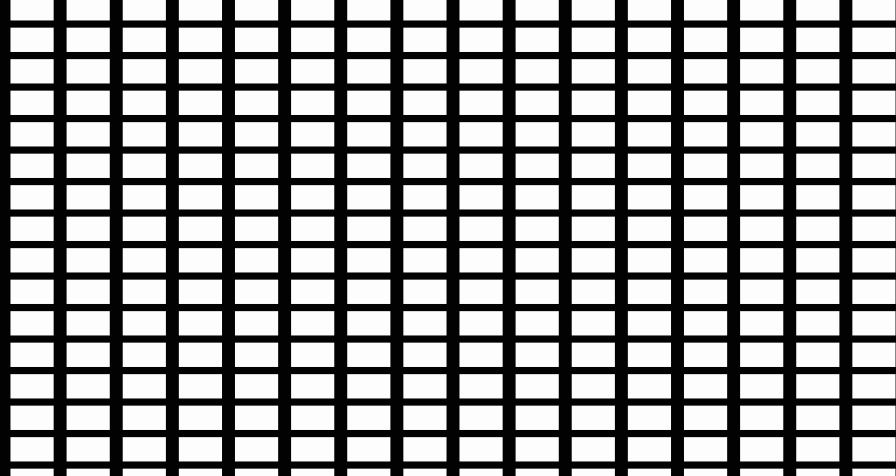
Give the GLSL for this pattern, as a WebGL 1 fragment shader.

```glsl
precision highp float;
// A plain black lattice over white: wide upright bars and thin level bars
// that leave rows of landscape windows. Each bar set is a repeated distance
// to a centre line, turned into pixel coverage for smooth edges.

uniform vec2 u_resolution;

// x values are fractions of the canvas width, y values of its height
const vec2 PERIOD = vec2(0.06264, 0.066176);    // spacing of the bars
const vec2 FIRST_BAR = vec2(0.0671, 0.05055);   // centres, from left and top
const vec2 BAR_WIDTH = vec2(0.01445, 0.01507);  // upright, level
const vec3 WINDOW_COLOR = vec3(0.992);
const vec3 BAR_COLOR = vec3(0.008);

// Distance on each axis to the nearest bar centre
vec2 barDistance(vec2 p) {
  vec2 cell = fract((p - FIRST_BAR) / PERIOD + 0.5) - 0.5;
  return abs(cell) * PERIOD;
}

// Share of the pixel covered by a bar on each axis
vec2 barCoverage(vec2 p, vec2 pixel) {
  return clamp((0.5 * BAR_WIDTH - barDistance(p)) / pixel + 0.5, 0.0, 1.0);
}

void main() {
  vec2 pixel = 1.0 / u_resolution;
  vec2 p = gl_FragCoord.xy * pixel;
  p.y = 1.0 - p.y;  // rows are counted from the top

  // Join the two bar sets; the windows are what neither covers
  vec2 open = 1.0 - barCoverage(p, pixel);
  gl_FragColor = vec4(mix(BAR_COLOR, WINDOW_COLOR, open.x * open.y), 1.0);
}
```
